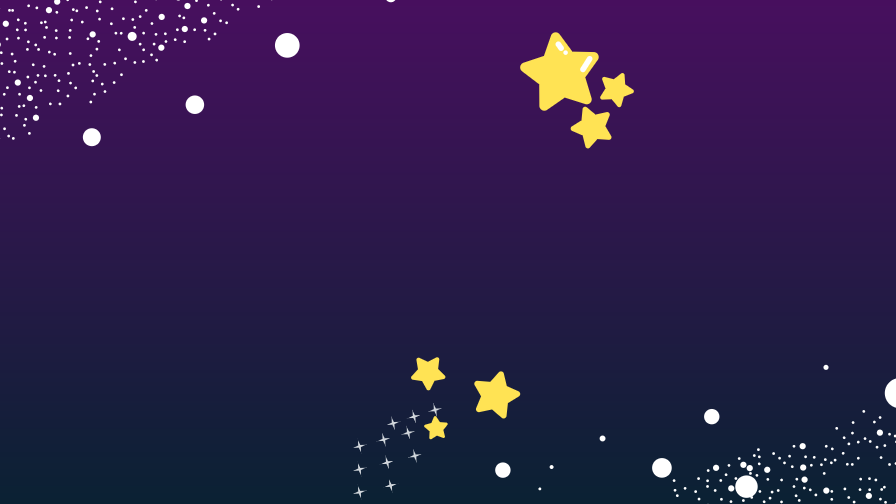
Give the GLSL for this background, as a WebGL 1 fragment shader.

```glsl
precision highp float;
uniform vec2 u_resolution;

// Canvas is 16 x 9 units, origin at the lower left
const float CANVAS_HEIGHT = 9.0;
const vec3 SKY_TOP = vec3(0.28, 0.06, 0.37);
const vec3 SKY_BOTTOM = vec3(0.04, 0.13, 0.20);
const vec3 STAR_YELLOW = vec3(1.0, 0.89, 0.33);
const vec3 SPARKLE_GREY = vec3(0.82, 0.84, 0.86);
const vec3 WHITE = vec3(1.0);
const float STAR_INNER = 0.52;      // valley radius over tip radius
const float STAR_ROUNDING = 0.12;   // share of the radius given to round corners
const float DUST_CELL = 0.19;
const float DUST_AMOUNT = 0.85;
const float DUST_SMALL = 0.024;
const float DUST_LARGE = 0.055;
const float DUST_LARGE_SHARE = 0.11;
const float SPARKLE_RADIUS = 0.11;
const float SPARKLE_THINNESS = 0.22;
const float SPARKLE_TILT = 0.25;

float pixel;

float cover(float d) {
  return clamp(0.5 - d / pixel, 0.0, 1.0);
}

vec2 rotate(vec2 p, float angle) {
  float c = cos(angle), s = sin(angle);
  return mat2(c, -s, s, c) * p;
}

vec2 hash2(vec2 p) {
  vec2 q = vec2(dot(p, vec2(127.1, 311.7)), dot(p, vec2(269.5, 183.3)));
  return fract(sin(q) * 43758.5);
}

// Five-pointed star with rounded corners
float star(vec2 p, float radius, float tilt) {
  const vec2 k1 = vec2(0.80902, -0.58779);
  const vec2 k2 = vec2(-0.80902, -0.58779);
  float r = radius * (1.0 - STAR_ROUNDING);
  p = rotate(p, tilt);
  p.x = abs(p.x);
  p -= 2.0 * max(dot(k1, p), 0.0) * k1;
  p -= 2.0 * max(dot(k2, p), 0.0) * k2;
  p.x = abs(p.x);
  p.y -= r;
  vec2 edge = STAR_INNER * vec2(-k1.y, k1.x) - vec2(0.0, 1.0);
  float h = clamp(dot(p, edge) / dot(edge, edge), 0.0, r);
  float d = length(p - edge * h) * sign(p.y * edge.x - p.x * edge.y);
  return d - radius * STAR_ROUNDING;
}

float disc(vec2 p, float x, float y, float r) {
  return length(p - vec2(x, y)) - r;
}

float capsule(vec2 p, vec2 a, vec2 b, float r) {
  vec2 ab = b - a;
  return length(p - a - ab * clamp(dot(p - a, ab) / dot(ab, ab), 0.0, 1.0)) - r;
}

// Chance of dust in the upper left and lower right corners
float dustDensity(vec2 p) {
  float upper = 1.0 - p.x / 5.3 - (CANVAS_HEIGHT - p.y) / 2.7;
  float lower = min(0.8 + 0.3 * (p.x - 12.3) - p.y, p.x - 11.4 - p.y);
  return DUST_AMOUNT * max(smoothstep(-0.03, 0.12, upper), smoothstep(-0.05, 0.6, lower));
}

float dust(vec2 p) {
  float d = 1.0;
  vec2 home = floor(p / DUST_CELL);
  for (int j = -1; j <= 1; j++) {
    for (int i = -1; i <= 1; i++) {
      vec2 cell = home + vec2(float(i), float(j));
      vec2 center = (cell + 0.1 + 0.8 * hash2(cell)) * DUST_CELL;
      vec2 pick = hash2(cell + 57.0);
      float r = mix(DUST_SMALL, DUST_LARGE, step(pick.y, DUST_LARGE_SHARE));
      if (pick.x < dustDensity(center)) d = min(d, length(p - center) - r);
    }
  }
  return d;
}

// Fanned rows of thin four-pointed sparkles
float sparkles(vec2 p) {
  float d = 1.0;
  for (int j = 0; j < 4; j++) {
    for (int i = 0; i < 3; i++) {
      float row = float(j), col = float(i);
      if (row + col > 4.5) continue;
      vec2 start = vec2(6.42 + 0.6 * max(1.0 - row, 0.0), 1.44 - 0.41 * row);
      vec2 center = start + col * vec2(0.375 + 0.06 * row, 0.12);
      vec2 q = abs(rotate(p - center, SPARKLE_TILT));
      float arm = SPARKLE_THINNESS * (max(q.x, q.y) - SPARKLE_RADIUS);
      d = min(d, arm + min(q.x, q.y));
    }
  }
  return d;
}

float moons(vec2 p) {
  float d = min(disc(p, 5.13, 8.19, 0.22), disc(p, 3.48, 7.13, 0.165));
  d = min(d, min(disc(p, 1.64, 6.55, 0.16), disc(p, 6.98, 9.06, 0.1)));
  d = min(d, min(disc(p, 16.07, 1.98, 0.27), disc(p, 12.71, 1.56, 0.137)));
  d = min(d, min(disc(p, 11.82, 0.645, 0.175), disc(p, 13.33, 0.31, 0.2)));
  d = min(d, min(disc(p, 8.98, 0.605, 0.137), disc(p, 10.76, 1.17, 0.052)));
  d = min(d, min(disc(p, 14.75, 2.44, 0.045), disc(p, 9.85, 0.66, 0.035)));
  return min(d, min(disc(p, 9.64, 0.27, 0.025), disc(p, 2.36, 8.35, 0.08)));
}

float stars(vec2 p) {
  float d = star(p - vec2(10.02, 7.69), 0.74, 0.15);
  d = min(d, star(p - vec2(11.0, 7.4), 0.32, -0.42));
  d = min(d, star(p - vec2(10.58, 6.73), 0.39, 0.39));
  d = min(d, star(p - vec2(7.645, 2.35), 0.32, 0.65));
  d = min(d, star(p - vec2(8.85, 1.94), 0.44, -0.25));
  return min(d, star(p - vec2(7.79, 1.35), 0.22, 0.1));
}

float starShine(vec2 p) {
  float d = capsule(p, vec2(9.97, 8.21), vec2(10.02, 8.14), 0.05);
  d = min(d, disc(p, 10.1, 8.06, 0.04));
  return min(d, capsule(p, vec2(10.53, 7.95), vec2(10.41, 7.76), 0.05));
}

void main() {
  pixel = CANVAS_HEIGHT / u_resolution.y;
  vec2 p = gl_FragCoord.xy * pixel;
  vec3 color = mix(SKY_BOTTOM, SKY_TOP, p.y / CANVAS_HEIGHT);
  color = mix(color, WHITE, cover(min(dust(p), moons(p))));
  color = mix(color, SPARKLE_GREY, cover(sparkles(p)));
  color = mix(color, STAR_YELLOW, cover(stars(p)));
  color = mix(color, WHITE, cover(starShine(p)));
  gl_FragColor = vec4(color, 1.0);
}
```
